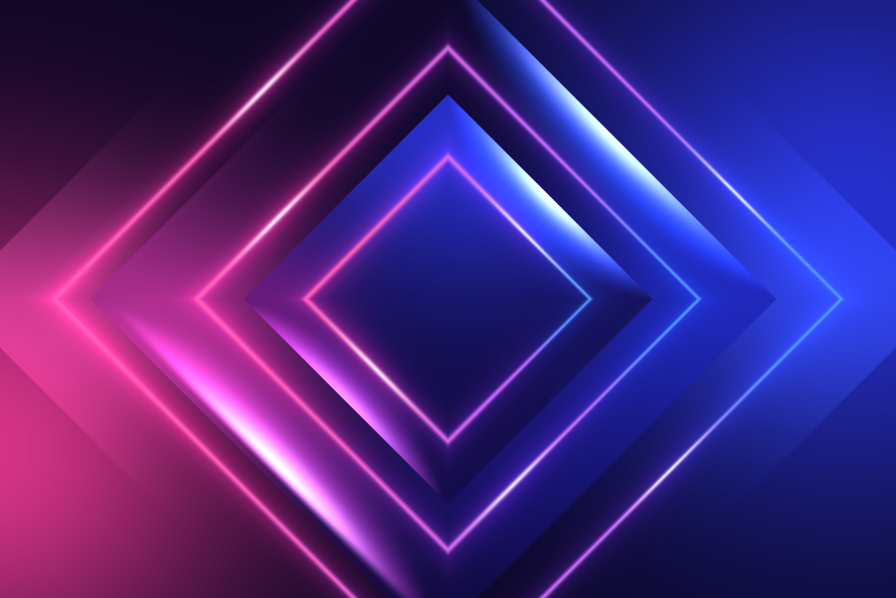
Reproduce this background procedurally as a Shadertoy shader.

```glsl
// Neon diamond frames over glossy panels, fading from pink to blue.
#define INNER_RING 0.238
#define MIDDLE_RING 0.420
#define OUTER_RING 0.658
#define INNER_PANEL 0.342
#define OUTER_PANEL 0.574
#define CHEVRON 0.830
#define LINE_WIDTH 0.0046
#define HALO_WIDTH 0.017
#define NONE 9.0

const vec3 PINK = vec3(1.0, 0.38, 0.74);
const vec3 VIOLET = vec3(0.80, 0.42, 0.98);
const vec3 SKY = vec3(0.34, 0.60, 1.0);

float diamond(vec2 p, float radius) {
    return (abs(p.x) + abs(p.y) - radius) * 0.7071;
}

float blob(vec2 p, vec2 center, vec2 size) {
    vec2 q = (p - center) / size;
    return exp(-dot(q, q));
}

float inside(float d) {
    float px = 0.8 / iResolution.y;
    return 1.0 - smoothstep(-px, px, d);
}

// Wide colour gradients with a faint chevron at either side
vec3 backdrop(vec2 p) {
    vec3 col = vec3(0.04, 0.02, 0.13);
    col += vec3(0.11, 0.17, 0.68) * blob(p, vec2(0.67, 0.13), vec2(0.50));
    col += vec3(0.80, 0.18, 0.40) * blob(p, vec2(-0.78, -0.25), vec2(0.42));
    vec3 tint = p.x < 0.0 ? vec3(0.20, 0.08, 0.15) : vec3(0.05, 0.09, 0.17);
    float fade = exp(-pow(p.y / 0.23, 2.0)) * smoothstep(0.3, 0.65, abs(p.x));
    return col + tint * fade * inside(diamond(p, CHEVRON));
}

vec3 outerFill(vec2 p) {
    vec3 col = vec3(0.05, 0.025, 0.15);
    col += vec3(0.68, 0.17, 0.44) * blob(p, vec2(-0.52, -0.09), vec2(0.28, 0.30));
    col += vec3(0.07, 0.13, 0.57) * blob(p, vec2(0.50, 0.03), vec2(0.36, 0.32));
    return col + vec3(0.02, 0.03, 0.20) * blob(p, vec2(0.12, -0.30), vec2(0.35, 0.25));
}

vec3 innerFill(vec2 p) {
    vec3 col = vec3(0.07, 0.045, 0.28);
    col += vec3(0.08, 0.14, 0.52) * blob(p, vec2(0.04, 0.25), vec2(0.27, 0.25));
    col += vec3(0.32, 0.05, 0.16) * blob(p, vec2(-0.32, -0.03), vec2(0.13, 0.17));
    return col;
}

// Crescent of light: depth runs inward from the edge, along follows it
vec3 crescent(float depth, float along, float halfLength, float width, vec3 tint, float heat) {
    float taper = max(0.0, 1.0 - pow(along / halfLength, 2.0));
    float x = max(depth, 0.0) / (width * taper + 0.001);
    vec3 glow = tint * taper * exp(-1.5 * x * x);
    return glow + heat * pow(taper, 4.0) * exp(-9.0 * x * x);
}

// Neon frame; sparks holds the x of the hot spot on each side, clockwise
vec3 neon(vec3 col, vec2 p, float radius, vec4 sparks) {
    float d = abs(diamond(p, radius));
    float side = p.x / radius;
    vec3 tint = mix(PINK, VIOLET, smoothstep(-0.7, 0.35, side));
    tint = mix(tint, SKY, smoothstep(0.45, 0.9, side));
    vec2 pair = p.y > 0.0 ? sparks.xy : sparks.wz;
    float spark = p.x < 0.0 ? pair.x : pair.y;
    float hot = exp(-pow((p.x - spark) / 0.055, 2.0));
    float width = LINE_WIDTH * mix(1.0, 0.62, smoothstep(-0.1, 0.9, side));
    float core = exp(-pow(d / width, 2.0));
    float halo = exp(-d / HALO_WIDTH) * mix(0.42, 0.22, smoothstep(-0.6, 0.8, side));
    col += tint * tint * halo * (1.0 + 0.5 * hot);
    return mix(col, mix(tint, vec3(1.0), 0.9 * hot), core * 0.95);
}

void mainImage(out vec4 fragColor, in vec2 fragCoord) {
    vec2 p = (fragCoord - 0.5 * iResolution.xy) / iResolution.y;
    float along = 0.5 * (p.x - p.y);
    vec3 blueGlow = vec3(0.13, 0.30, 0.85);
    vec3 pinkGlow = vec3(0.65, 0.20, 0.62);

    vec3 col = backdrop(p);

    // Large panel, slightly left of centre
    vec2 q = p + vec2(0.025, 0.0);
    float d = diamond(q, OUTER_PANEL);
    vec3 fill = outerFill(p);
    float lowerDepth = q.x + q.y + OUTER_PANEL - 0.032;
    if (p.x + p.y > 0.0) {
        fill += crescent(-d, along, 0.27, 0.075, blueGlow, 0.75);
    } else {
        fill += crescent(lowerDepth, along, 0.27, 0.11, pinkGlow, 0.75)
              * smoothstep(-0.022, 0.006, lowerDepth);
    }
    col = mix(col, fill, inside(d));

    // Small panel
    d = diamond(p, INNER_PANEL);
    fill = innerFill(p);
    if (p.x + p.y > 0.0) {
        fill += crescent(-d, along, 0.175, 0.065, blueGlow, 0.75);
    } else {
        fill += crescent(-d, along, 0.165, 0.05, pinkGlow, 0.35);
    }
    col = mix(col, fill, inside(d));

    // Darkened centre hides the gloss behind the smallest frame
    col = mix(col, innerFill(p) * 0.92, inside(diamond(p, INNER_RING)));

    col = neon(col, p, OUTER_RING, vec4(-0.31, 0.48, 0.37, NONE));
    col = neon(col, p, MIDDLE_RING, vec4(-0.285, NONE, 0.11, NONE));
    col = neon(col, p, INNER_RING, vec4(NONE, 0.13, NONE, -0.12));
    fragColor = vec4(clamp(col, 0.0, 1.0), 1.0);
}
```
